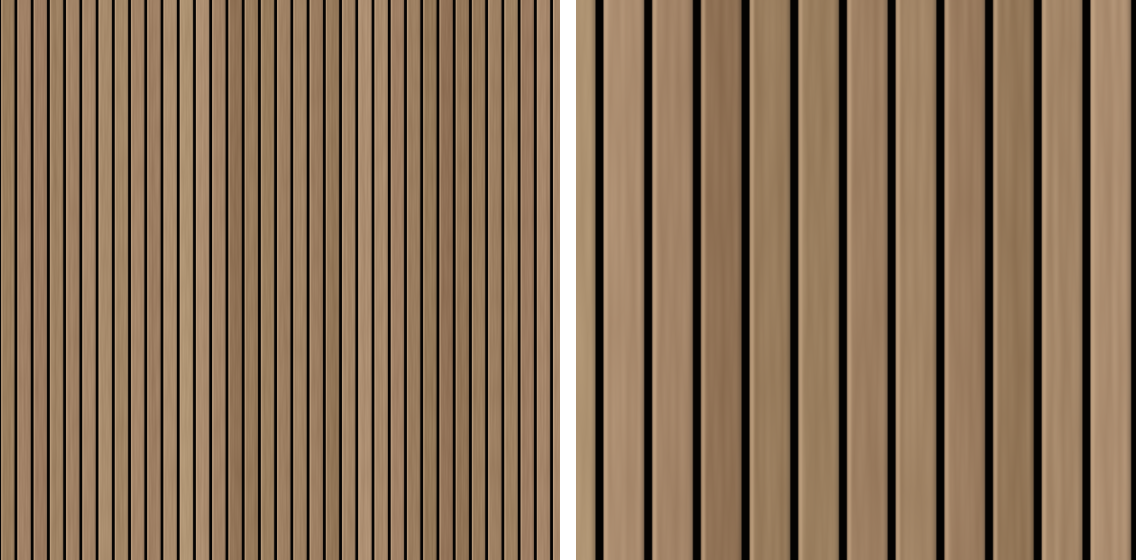
Left: the whole. Right: its middle third, enlarged.
Give the GLSL for this texture, as a Shadertoy shader.

```glsl
// Vertical wooden slats with narrow black gaps between them.
// Each slat has its own tone, a lit left bevel and a shaded right edge;
// grain is layered sines along the width plus stretched cellular fibres.

float hash(vec2 p) {
    return fract(sin(dot(p, vec2(127.1, 311.7))) * 43758.547);
}

// Distance to the nearest scattered point, about 0 to 1
float cellular(vec2 p) {
    vec2 cell = floor(p);
    float nearest = 2.0;
    for (int j = -1; j <= 1; j++)
    for (int i = -1; i <= 1; i++) {
        vec2 c = cell + vec2(i, j);
        vec2 point = c + vec2(hash(c), hash(c + 57.3));
        nearest = min(nearest, length(point - p));
    }
    return nearest;
}

// Long streaks that drift slightly along the slat
float streaks(float u, float y, float slat) {
    float sum = 0.0;
    for (int k = 1; k <= 4; k++) {
        float f = float(k);
        float phase = 6.283 * hash(vec2(slat, f));
        float drift = 0.5 * sin(y * (3.0 + 2.0 * f) + phase * 2.0);
        sum += sin(u * 8.5 * f + phase + drift) / (1.0 + 0.35 * f);
    }
    return sum * 0.4;
}

float bump(float x, float centre, float width) {
    float d = (x - centre) / width;
    return exp(-d * d);
}

void mainImage(out vec4 fragColor, in vec2 fragCoord) {
    vec2 uv = fragCoord / iResolution.xy;
    float across = uv.x * 34.5 + 0.018;
    float slat = floor(across);
    float u = across - slat;
    float pixel = 34.5 / iResolution.x;

    // Broad light and dark bands, then a small shift for each slat
    float middle = (slat + 0.5) / 34.5;
    float tone = 0.56 + 0.20 * bump(middle, 0.19, 0.06)
               + 0.32 * bump(middle, 0.34, 0.04)
               + 0.36 * bump(middle, 0.665, 0.03)
               - 0.24 * bump(middle, 0.42, 0.04)
               - 0.14 * bump(middle, 0.59, 0.04)
               - 0.40 * bump(middle, 0.81, 0.04);
    tone += 0.22 * (hash(vec2(slat, 9.0)) - 0.5);

    // Grain, with some slats more strongly figured than others
    float figure = 0.06 + 0.10 * hash(vec2(slat, 21.0));
    tone += figure * streaks(u, uv.y, slat);
    tone += 0.20 * (0.45 - cellular(uv * vec2(250.0, 13.0)));
    tone += 0.04 * sin(uv.y * 4.0 + slat * 2.4);

    vec3 darkWood = vec3(0.51, 0.39, 0.28);
    vec3 lightWood = vec3(0.71, 0.595, 0.475);
    vec3 color = mix(darkWood, lightWood, tone);
    float warmth = hash(vec2(slat, 33.0)) - 0.5;
    color += warmth * vec3(0.012, -0.008, 0.016);

    // Rounded edges: lit on the left, shaded on the right
    float bevel = bump(u, 0.135, 0.045);
    color = mix(color, vec3(0.79, 0.67, 0.54), 0.60 * bevel);
    color *= 1.0 - 0.22 * smoothstep(0.80, 0.94, u);

    // Gap centred on each slat boundary
    float fromGap = min(u, 1.0 - u);
    float soft = max(0.022, 0.6 * pixel);
    float wood = smoothstep(0.082 - soft, 0.082 + soft, fromGap);
    color = mix(vec3(0.015, 0.01, 0.008), color, wood);

    fragColor = vec4(color, 1.0);
}
```
